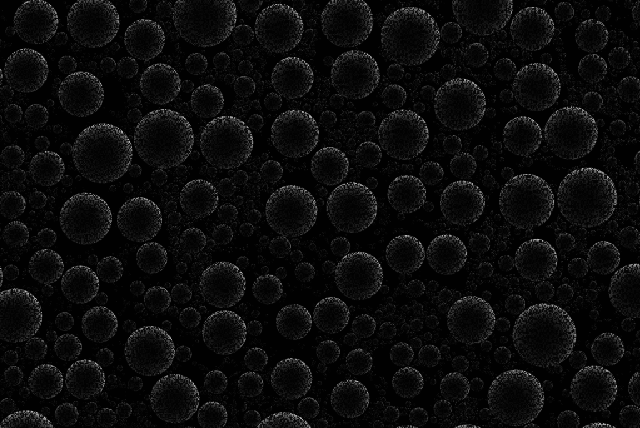
Give the GLSL for this pattern, as a Shadertoy shader.

```glsl
// Dark grainy bubbles of many sizes, lit along the rim from the upper right.
// Each layer is a jittered grid whose neighbours share the room between them;
// finer layers fill the gaps that the coarser ones leave, down to fine dust.

vec3 hash3(vec2 c) {
    return fract(sin(vec3(dot(c, vec2(127.1, 311.7)),
                          dot(c, vec2(269.5, 183.3)),
                          dot(c, vec2(419.2, 371.9)))) * 43758.5453);
}

float valueNoise(vec2 p) {
    vec2 i = floor(p), f = fract(p);
    f = f * f * (3.0 - 2.0 * f);
    return mix(mix(hash3(i).x, hash3(i + vec2(1, 0)).x, f.x),
               mix(hash3(i + vec2(0, 1)).x, hash3(i + 1.0).x, f.x), f.y);
}

float cellSize(int layer) {
    return 0.145 * pow(0.47, float(layer));
}

// Centre and weight of the seed in a cell
vec3 seed(vec2 cell, int layer) {
    vec3 h = hash3(cell + float(layer) * 37.0 + 11.0);
    return vec3(cell + 0.18 + 0.64 * h.xy, mix(0.45, 1.0, h.z));
}

// Radius that never overlaps a neighbour: each gap is split by weight
float seedRadius(vec2 cell, vec3 s, int layer) {
    float r = 0.54;
    for (int k = 0; k < 9; k++) {
        if (k == 4) continue;
        vec3 o = seed(cell + vec2(k % 3 - 1, k / 3 - 1), layer);
        r = min(r, distance(s.xy, o.xy) * s.z / (s.z + o.z));
    }
    return r * 0.95;
}

// Free distance from p to the bubbles of all coarser layers
float freeSpace(vec2 p, int layers) {
    float best = 0.2;
    for (int layer = 0; layer < layers; layer++) {
        float size = cellSize(layer);
        vec2 q = p / size;
        for (int k = 0; k < 9; k++) {
            vec2 cell = floor(q) + vec2(k % 3 - 1, k / 3 - 1);
            vec3 s = seed(cell, layer);
            float d = distance(q, s.xy);
            if ((d - 0.54) * size < best)
                best = min(best, (d - seedRadius(cell, s, layer)) * size);
        }
    }
    return best;
}

// Glow of a bubble at offset q from its centre
float shade(vec2 q, float r) {
    float n = min(length(q) / r, 1.0);
    float facing = 0.55 + 0.45 * dot(q / r, vec2(0.5, 0.86));
    float strength = mix(0.12, 0.28, smoothstep(0.01, 0.05, r));
    float rim = 0.3 * smoothstep(0.88, 1.0, n);
    return 0.014 + strength * (n * n * n * facing + rim * (0.3 + 0.7 * facing));
}

void mainImage(out vec4 fragColor, in vec2 fragCoord) {
    vec2 p = fragCoord / iResolution.y;
    float pixel = 1.0 / iResolution.y;
    float dustiness = valueNoise(p * 4.5 + 3.0);
    float light = 0.0, cover = 0.0;

    // Coarse to fine, front to back
    for (int layer = 0; layer < 5; layer++) {
        if (cover > 0.99) break;
        float size = cellSize(layer);
        vec2 q = p / size;
        for (int k = 0; k < 9; k++) {
            vec2 cell = floor(q) + vec2(k % 3 - 1, k / 3 - 1);
            vec3 s = seed(cell, layer);
            float d = distance(q, s.xy) * size;
            if (d > 0.54 * size + pixel) continue;

            float r = seedRadius(cell, s, layer) * size;
            if (d > r + pixel) continue;

            // Shrink into the free space, drop what is squeezed too far
            r = min(r, 0.93 * freeSpace(s.xy * size, min(layer, 3)));
            if (r < 0.12 * size) continue;
            // Thin the fine layers out in patches
            float chance = layer < 2 ? 1.0 : 0.35 + 0.9 * dustiness;
            if (hash3(cell + 91.0).y > chance) continue;

            float a = clamp(0.5 + (r - d) / pixel, 0.0, 1.0);
            float fade = layer < 3 ? 1.0 : 0.4 + 0.7 * dustiness;
            light += (1.0 - cover) * a * fade * shade(p - s.xy * size, r);
            cover += (1.0 - cover) * a;
        }
    }

    // Film-like grain
    float grain = hash3(floor(p * 342.0) + 5.0).z;
    light = 0.004 + light * (0.1 + 2.2 * pow(grain, 1.5));
    fragColor = vec4(vec3(light), 1.0);
}
```
